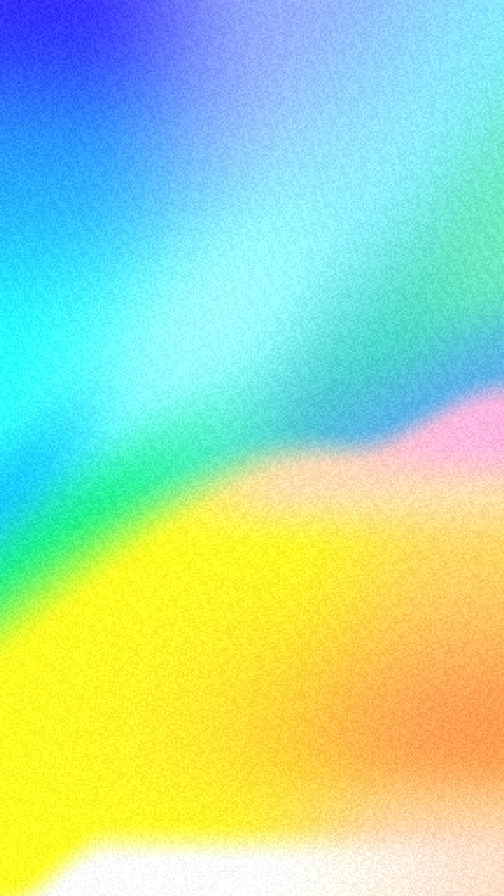
Give the GLSL for this background, as a Shadertoy shader.

```glsl
// A soft, grainy colour field: a blue-to-cyan sky above a warm yellow ground,
// parted by a curved, blurred horizon. Each part is a base colour with tinted
// ramps and elliptical glows laid over it; fine sine-hash grain covers all.

#define GRAIN_AMOUNT 0.09
#define GRAIN_CELLS vec2(288.0, 512.0)
#define BLUR_LEFT 0.060
#define BLUR_RIGHT 0.022
#define CYAN vec3(0.10, 1.00, 1.00)
#define ROYAL vec3(0.20, 0.20, 1.00)
#define PERIWINKLE vec3(0.58, 0.67, 1.00)
#define TEAL vec3(0.27, 0.84, 0.80)
#define YELLOW vec3(1.00, 1.00, 0.13)
#define ORANGE vec3(1.00, 0.62, 0.32)
#define PINK vec3(1.00, 0.72, 0.88)

// Smooth ramp from 0 at a to 1 at b; a may exceed b.
float ramp(float a, float b, float t) {
    float s = clamp((t - a) / (b - a), 0.0, 1.0);
    return s * s * (3.0 - 2.0 * s);
}

// Elliptical Gaussian glow.
float glow(vec2 offset, vec2 radius) {
    vec2 q = offset / radius;
    return exp(-dot(q, q));
}

float hash(vec2 p) {
    return fract(sin(dot(p, vec2(12.9898, 78.233))) * 43758.5453);
}

// Rising horizon with a shallow dip right of centre.
float horizon(float x) {
    float dip = (x - 0.75) / 0.15;
    return 0.31 + 0.45 * x - 0.19 * x * x - 0.035 * exp(-dip * dip);
}

vec3 skyColor(vec2 p, float height) {
    const vec3 azure = vec3(0.15, 0.65, 1.00);
    const vec3 paleBlue = vec3(0.52, 0.93, 1.00);
    const vec3 paleCyan = vec3(0.62, 1.00, 1.00);
    const vec3 mint = vec3(0.42, 0.92, 0.76);
    const vec3 hazeBlue = vec3(0.36, 0.70, 0.92);
    const vec3 lowBlue = vec3(0.10, 0.80, 1.00);
    const vec3 green = vec3(0.12, 0.95, 0.55);

    // Vertical blues, then the paler upper right.
    vec3 color = mix(CYAN, azure, ramp(0.60, 0.83, p.y));
    color = mix(color, ROYAL, ramp(0.79, 1.0, p.y));
    color = mix(color, PERIWINKLE, ramp(0.12, 0.56, p.x) * ramp(0.66, 0.86, p.y));
    color = mix(color, paleBlue, ramp(0.55, 1.1, p.x + 1.0 - p.y));

    // Slanted pale beam beside the teal flank.
    vec2 beam = p - vec2(0.45, 0.66);
    beam.x -= beam.y;
    color = mix(color, paleCyan, glow(beam, vec2(0.27, 0.20)));
    float flank = p.x - 0.45 - 1.45 * (p.y - 0.5);
    vec3 flankColor = mix(TEAL, mint, ramp(0.60, 1.0, p.x) * ramp(0.55, 0.72, p.y));
    color = mix(color, flankColor, ramp(-0.16, 0.18, flank));

    // Tints that hug the horizon.
    color = mix(color, hazeBlue, ramp(0.12, 0.0, height) * ramp(0.45, 0.80, p.x));
    color = mix(color, lowBlue, ramp(0.23, 0.13, height) * ramp(0.28, 0.0, p.x));
    return mix(color, green, ramp(0.14, 0.03, height) * ramp(0.62, 0.15, p.x));
}

vec3 groundColor(vec2 p) {
    const vec3 gold = vec3(1.00, 0.87, 0.40);
    const vec3 cream = vec3(1.00, 0.88, 0.68);
    const vec3 peach = vec3(1.00, 0.84, 0.71);

    // Yellow warming to gold and orange on the right.
    vec3 color = mix(YELLOW, gold, ramp(0.55, 0.92, p.x));
    vec2 ember = p - vec2(1.0, 0.18);
    color = mix(color, ORANGE, glow(ember, vec2(0.50, ember.y > 0.0 ? 0.14 : 0.10)));

    // Cream and pink under the horizon.
    color = mix(color, cream, ramp(0.38, 0.46, p.y) * ramp(0.22, 0.60, p.x));
    color = mix(color, PINK, ramp(0.44, 0.51, p.y) * ramp(0.50, 0.95, p.x));

    // Peach and white light along the bottom.
    color = mix(color, peach, ramp(0.16, 0.05, p.y) * ramp(0.40, 0.85, p.x));
    float lift = p.y + 0.07 * ramp(0.22, 0.0, p.x);
    return mix(color, vec3(1.0), ramp(0.085, 0.035, lift) * ramp(1.2, 0.5, p.x));
}

void mainImage(out vec4 fragColor, in vec2 fragCoord) {
    vec2 p = fragCoord / iResolution.xy;
    float height = p.y - horizon(p.x);

    // Blur the horizon, more on the left.
    float blur = mix(BLUR_LEFT, BLUR_RIGHT, ramp(0.0, 0.75, p.x));
    vec3 color = mix(groundColor(p), skyColor(p, height), ramp(-blur, blur, height));

    // Fine grain.
    color += GRAIN_AMOUNT * (hash(floor(p * GRAIN_CELLS)) - 0.5);
    fragColor = vec4(clamp(color, 0.0, 1.0), 1.0);
}
```
